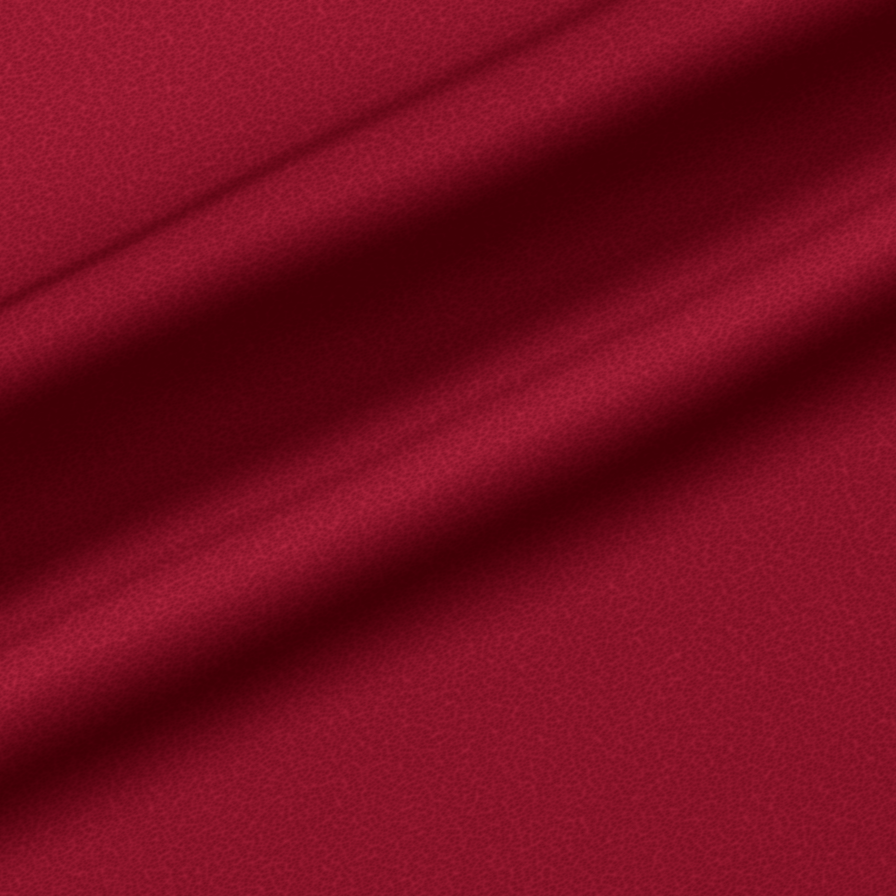
Give the GLSL for this texture, as a three.js fragment shader.

```glsl
// Red satin draped in soft diagonal folds.
// One coordinate runs across the folds; smooth steps along it light and shade
// each roll, and fine cellular noise adds the grain of the weave.
varying vec2 vUv;

vec2 hash2(vec2 p) {
  vec3 q = fract(p.xyx * vec3(0.1031, 0.1030, 0.0973));
  q += dot(q, q.yzx + 33.33);
  return fract((q.xx + q.yz) * q.zy);
}

// Distance to the nearest scattered point
float cellular(vec2 p) {
  vec2 cell = floor(p), f = fract(p);
  float nearest = 2.0;
  for (int j = -1; j <= 1; j++) {
    for (int i = -1; i <= 1; i++) {
      vec2 o = vec2(float(i), float(j));
      vec2 d = o + hash2(cell + o) - f;
      nearest = min(nearest, dot(d, d));
    }
  }
  return sqrt(nearest);
}

float ridge(float s, float centre, float width) {
  float d = (s - centre) / width;
  return exp(-d * d);
}

// Light on the cloth, 0 in the deepest shade and 1 on the brightest roll
float foldLight(float s, float x) {
  // Flat upper cloth, then the thin crease and the first roll
  float light = 1.0 - 0.15 * smoothstep(0.15, 0.36, s);
  light -= (0.36 - 0.16 * x) * ridge(s, 0.343, 0.009 + 0.008 * x);
  light -= 0.10 * ridge(s, 0.328, 0.03);
  light += 0.06 * ridge(s, 0.39 + 0.04 * x, 0.025);

  // Deep shade under the first roll, easing into a dim valley
  light *= 1.0 - smoothstep(0.385 + 0.045 * x, 0.480 + 0.055 * x, s);
  light += (0.16 + 0.13 * x) * smoothstep(0.49 + 0.05 * x, 0.61 + 0.03 * x, s);

  // Second roll with a faint crease along its shoulder
  light = mix(light, 0.85, smoothstep(0.640, 0.722, s));
  light -= 0.15 * ridge(s, 0.724, 0.012);
  light += 0.16 * ridge(s, 0.768, 0.030);

  // Shade under the second roll, then the flat lower cloth
  light *= 1.0 - smoothstep(0.775, 0.897 - 0.025 * x, s);
  light = mix(light, 0.84, smoothstep(0.875 - 0.01 * x, 1.0, s));
  return light - 0.04 * smoothstep(1.1, 1.5, s);
}

void main() {
  float x = vUv.x;
  float s = 1.0 - vUv.y + 0.51 * x;

  // Slow sines keep the folds from running perfectly straight
  s += 0.003 * sin(x * 7.0 + 0.6) + 0.002 * sin(x * 13.0 + s * 9.0);
  float light = foldLight(s, x);

  // Weave grain and broad, faint mottling
  vec2 along = vec2(vUv.x * 0.89 + vUv.y * 0.45, vUv.y * 0.89 - vUv.x * 0.45);
  float grain = cellular(along * vec2(190.0, 290.0)) - 0.48;
  grain += 0.7 * (cellular(along * vec2(115.0, 170.0) + 17.0) - 0.48);
  float mottle = sin(along.x * 23.0 + 3.0 * sin(along.y * 17.0))
               * sin(along.y * 31.0 + 2.0 * sin(along.x * 13.0));
  light += grain * (0.10 + 0.24 * clamp(light, 0.0, 1.0)) + 0.012 * mottle;
  light = clamp(light, 0.0, 1.3);

  // Dye colour from wine shade to crimson sheen
  vec3 tone = vec3(light, pow(light, 1.5), pow(light, 1.1));
  gl_FragColor = vec4(mix(vec3(0.255, 0.0, 0.025), vec3(0.605, 0.105, 0.195), tone), 1.0);
}
```
